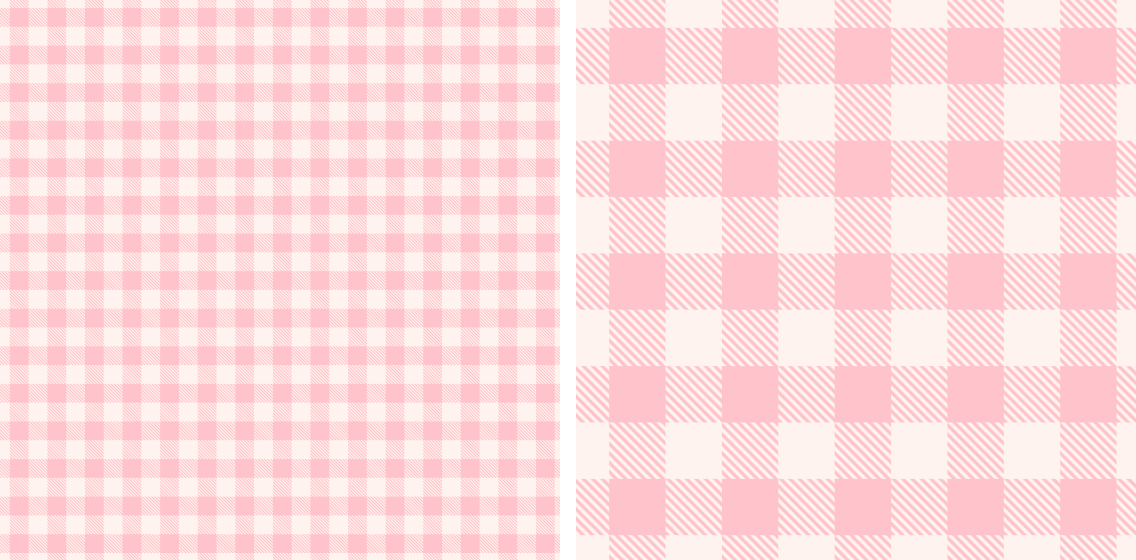
Left, the full canvas; right, a detail of the centre.
Reproduce this pattern procedurally as a WebGL 2 fragment shader.

```glsl
#version 300 es
precision highp float;
// Pink and cream gingham check with diagonal twill hatching where the bands cross.

#define REPEATS 14.9                 // checks across and down the canvas
#define BAND_START vec2(0.0175, 0.0125) // lower-left corner of the first full check
#define BAND_WIDTH 0.5               // pink share of each repeat
#define HATCH_COUNT 12.0             // twill lines per repeat
#define HATCH_WIDTH 0.5              // pink share of each twill line
#define PINK vec3(1.0, 0.77, 0.795)
#define CREAM vec3(1.0, 0.953, 0.937)

uniform vec2 u_resolution;
out vec4 outColor;

// Smoothed coverage of a periodic stripe that fills [0, width) of each unit.
float stripe(float t, float width, float pixel) {
    float fromCenter = abs(fract(t - 0.5 * width + 0.5) - 0.5);
    return clamp((0.5 * width - fromCenter) / pixel + 0.5, 0.0, 1.0);
}

void main() {
    float side = min(u_resolution.x, u_resolution.y);
    vec2 cell = (gl_FragCoord.xy / side - BAND_START) * REPEATS;
    float pixel = REPEATS / side;

    // Vertical and horizontal bands
    float warp = stripe(cell.x, BAND_WIDTH, pixel);
    float weft = stripe(cell.y, BAND_WIDTH, pixel);

    // Twill lines falling to the right
    float twill = stripe((cell.x + cell.y) * HATCH_COUNT, HATCH_WIDTH, pixel * HATCH_COUNT * 1.414);

    // Twill picks which band lies on top: solid on crossings, hatched on single bands
    float pink = mix(warp, weft, twill);
    outColor = vec4(mix(CREAM, PINK, pink), 1.0);
}
```
